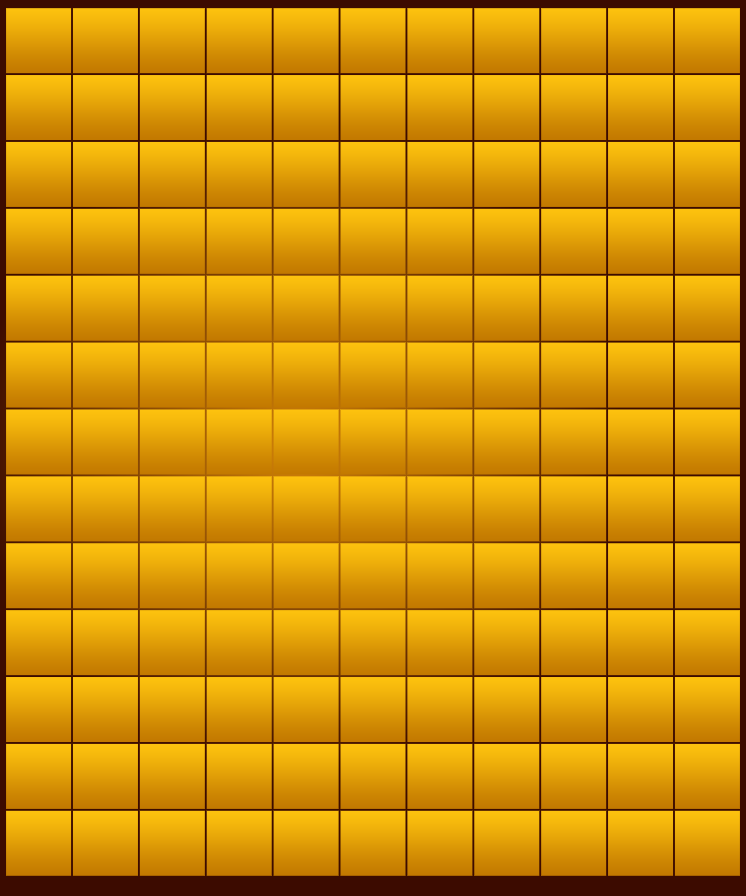
A WebGL 2 fragment shader for this pattern:

```glsl
#version 300 es
precision highp float;

#define GRID vec2(11.0, 13.0)
#define PITCH 0.07465
#define GRID_BOTTOM 0.0215
#define LINE_WIDTH 0.0021
#define GLOW_CENTER vec2(-0.083, 0.5)
#define GLOW_RADIUS 0.36
#define TILE_TOP vec3(0.995, 0.765, 0.055)
#define TILE_BOTTOM vec3(0.76, 0.47, 0.0)
#define GLOW_COLOR vec3(0.83, 0.52, 0.03)
#define BACK_COLOR vec3(0.235, 0.045, 0.0)

uniform vec2 u_resolution;
out vec4 fragColor;

// Dark backing with a warm glow that shows through the gaps.
vec3 backing(vec2 p) {
    float falloff = clamp(length(p - GLOW_CENTER) / GLOW_RADIUS, 0.0, 1.0);
    return mix(GLOW_COLOR, BACK_COLOR, falloff);
}

// Vertical gold ramp, slightly flattened at both ends.
vec3 tileColor(float height) {
    float ramp = mix(height, smoothstep(0.0, 1.0, height), 0.4);
    return mix(TILE_BOTTOM, TILE_TOP, ramp);
}

// Signed distance to the nearest tile, repeated only inside the grid.
float tileDistance(vec2 grid, vec2 cell) {
    vec2 local = (grid - cell - 0.5) * PITCH;
    vec2 d = abs(local) - 0.5 * (PITCH - LINE_WIDTH);
    return max(d.x, d.y);
}

void main() {
    // Height units, x measured from the middle of the canvas.
    float pixel = 1.0 / u_resolution.y;
    vec2 p = gl_FragCoord.xy * pixel;
    p.x -= 0.5 * u_resolution.x * pixel;

    // Grid coordinates and the tile they belong to.
    vec2 grid = (p - vec2(0.0, GRID_BOTTOM)) / PITCH;
    grid.x += 0.5 * GRID.x;
    vec2 cell = clamp(floor(grid), vec2(0.0), GRID - 1.0);

    // Antialiased tile over the backing.
    float coverage = clamp(0.5 - tileDistance(grid, cell) / pixel, 0.0, 1.0);
    float height = clamp(grid.y - cell.y, 0.0, 1.0);
    fragColor = vec4(mix(backing(p), tileColor(height), coverage), 1.0);
}
```
